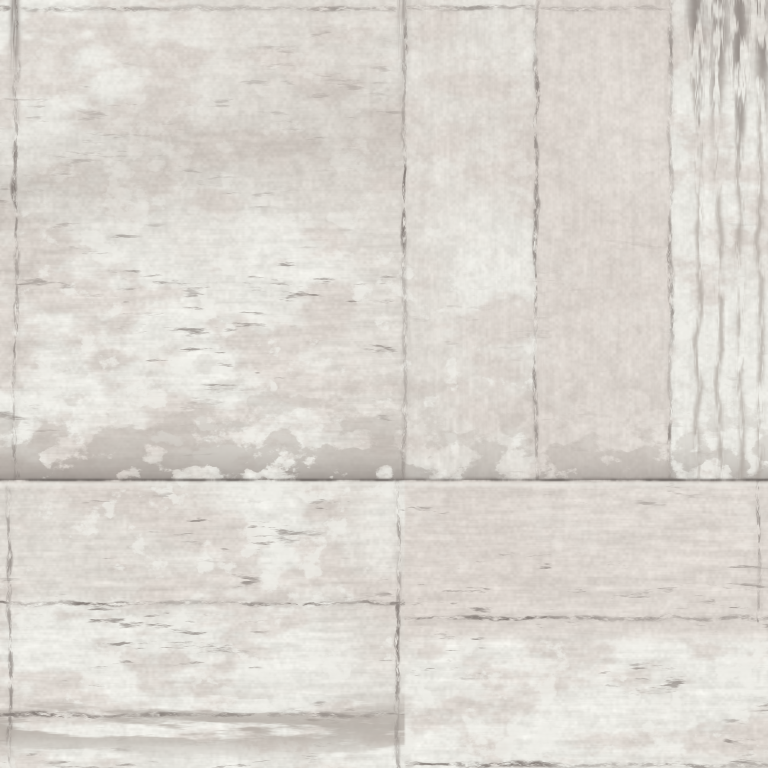
This texture is drawn by a three.js fragment shader. Its source:

```glsl
// Whitewashed, weathered wooden boards: upright panels over horizontal planks.
#define PALE vec3(0.92, 0.917, 0.893)
#define BASE vec3(0.872, 0.855, 0.828)
#define BLUSH vec3(0.845, 0.812, 0.785)
#define SHADE vec3(0.74, 0.71, 0.68)
#define SOOT vec3(0.53, 0.50, 0.48)
#define LEDGE 0.375
#define MID_SEAM 0.527
#define SEAM_WIDTH 0.0042
#define GRIME 0.85
#define TOOTH 0.075

varying vec2 vUv;

float hash(vec2 p) {
  vec3 q = fract(vec3(p.xyx) * 0.1031);
  q += dot(q, q.yzx + 33.33);
  return fract((q.x + q.y) * q.z);
}
float noise(vec2 p) {
  vec2 i = floor(p), f = fract(p);
  f = f * f * (3.0 - 2.0 * f);
  return mix(mix(hash(i), hash(i + vec2(1.0, 0.0)), f.x),
             mix(hash(i + vec2(0.0, 1.0)), hash(i + 1.0), f.x), f.y);
}
float fbm(vec2 p) {
  float sum = 0.0, amp = 0.5;
  for (int i = 0; i < 5; i++) {
    sum += amp * noise(p);
    p = mat2(1.6, 1.2, -1.2, 1.6) * p + 17.3;
    amp *= 0.54;
  }
  return sum * 0.92;
}
// Streaky noise that keeps its direction in every octave
float grain(vec2 p) {
  return 0.5 * noise(p) + 0.3 * noise(p * 2.1 + 9.0) + 0.2 * noise(p * 4.3 + 31.0);
}
float span(float v, float lo, float hi) {
  return smoothstep(lo - 0.002, lo + 0.002, v) * (1.0 - smoothstep(hi - 0.002, hi + 0.002, v));
}
// Bell-shaped falloff around zero
float bell(float d, float width) {
  return exp(-d * d / (width * width));
}
// Wandering crack, broken into flecks, with a faint worn halo
float seam(float d, float along, float seed) {
  d += (fbm(vec2(along * 24.0, seed)) - 0.48) * 0.009;
  float width = SEAM_WIDTH * (0.4 + 1.2 * noise(vec2(along * 45.0, seed + 5.0)));
  float depth = smoothstep(0.36, 0.68, fbm(vec2(along * 16.0, seed + 9.0)));
  float fleck = smoothstep(0.2, 0.7, grain(vec2(along * 90.0, d * 260.0 + seed * 7.0)));
  float core = 1.0 - smoothstep(width * 0.2, width, abs(d));
  return core * fleck * (0.3 + 0.7 * depth) + 0.16 * bell(d, 0.006) * fleck;
}

void main() {
  vec2 p = vUv;
  float upper = smoothstep(LEDGE - 0.001, LEDGE + 0.001, p.y), lower = 1.0 - upper;
  float right = smoothstep(MID_SEAM - 0.002, MID_SEAM + 0.002, p.x), left = 1.0 - right;
  float upright = upper * right;

  // Paint tone of each panel
  float clouds = fbm(p * 6.0 + 3.0);
  float patches = fbm(p * vec2(14.0, 26.0) + 40.0);
  float pink = upper * span(p.x, 0.698, 0.873) + lower * right * smoothstep(0.155, 0.18, p.y);
  float white = lower * (1.0 - smoothstep(0.16, 0.22, p.y)) + upper * smoothstep(0.87, 0.88, p.x);
  vec3 color = mix(BASE, PALE, smoothstep(0.36, 0.64, clouds + 0.1 * white));
  color = mix(color, BLUSH + 0.008, 0.75 * pink);
  color = mix(color, BLUSH, 0.7 * (1.0 - pink) * smoothstep(0.44, 0.62, patches - 0.04 * white));
  float haze = bell(p.y - 0.79 - 0.18 * (p.x - 0.25), 0.075);
  color = mix(color, SHADE, 0.5 * upper * left * haze * (0.3 + clouds));

  // Wood grain and fine tooth
  float across = grain(p * vec2(14.0, 150.0));
  float along = grain(p * vec2(160.0, 14.0));
  float smoothTop = upper * smoothstep(0.6, 0.8, p.y);
  color += (mix(across, along, upright) - 0.5) * mix(0.1, 0.05, max(smoothTop, upright));
  color += (noise(p * 240.0) - 0.5) * TOOTH * 0.55 + (fbm(p * 70.0) - 0.48) * TOOTH;

  // Chipped white paint and short dark scratches
  float chips = smoothstep(0.56, 0.68, fbm(p * vec2(34.0, 42.0) + 71.0) + 0.2 * (clouds - 0.5));
  color = mix(color, PALE + 0.02, 0.7 * chips * (1.0 - 0.75 * pink) * (1.0 - 0.6 * smoothTop));
  float scratch = smoothstep(0.62, 0.8, fbm(p * vec2(24.0, 130.0) + 55.0));
  scratch *= smoothstep(0.42, 0.6, fbm(p * vec2(7.0, 16.0) + 12.0)) * (1.0 - 0.6 * smoothTop);
  color = mix(color, SOOT, 0.7 * scratch * (1.0 - 0.8 * upright));

  // Grime gathered above the ledge and along the lowest left crack
  float rise = max(p.y - LEDGE, 0.0);
  float mottle = fbm(p * vec2(30.0, 42.0) + 8.0);
  float dirt = smoothstep(0.44, 0.56, mottle + 0.1 - rise * 1.3) * exp(-rise * 11.0);
  dirt = upper * max(dirt * mix(0.9, 0.65, right), exp(-rise * 90.0) * smoothstep(0.2, 0.6, mottle));
  float stain = bell(p.y - 0.055, 0.035) * smoothstep(0.42, 0.6, fbm(p * vec2(10.0, 60.0)));
  color = mix(color, mix(SHADE - 0.03, SOOT, exp(-rise * 50.0)), GRIME * dirt);
  color = mix(color, SHADE - 0.05, 0.75 * stain * lower * left);

  // Ragged upright streaks on the far right panel, darkest at the top
  for (int i = 0; i < 4; i++) {
    float k = float(i);
    float d = p.x - 0.909 - 0.027 * k + (fbm(vec2(p.y * 22.0, k * 9.0)) - 0.48) * 0.016;
    float top = smoothstep(0.8, 0.96, p.y + 0.14 * (noise(vec2(p.x * 80.0, k)) - 0.5));
    float worn = smoothstep(0.3, 0.62, grain(p * vec2(150.0, 26.0) + k));
    float streak = bell(d, mix(0.0045, 0.012, top)) * worn * mix(0.65, 0.9, top);
    color = mix(color, mix(SHADE - 0.06, SOOT + 0.04, top), upper * streak);
  }

  // Cracks between the boards
  float crack = upper * max(seam(p.x - 0.02, p.y, 1.0), seam(p.x - 0.698, p.y, 3.0) * 0.8);
  crack = max(crack, seam(p.x - MID_SEAM + 0.008 * lower, p.y, 2.0));
  crack = max(crack, upper * seam(p.x - 0.873, p.y, 4.0) * 0.8);
  crack = max(crack, lower * seam(p.x - 0.012, p.y, 5.0) * 0.7);
  crack = max(crack, seam(p.x - 0.988, p.y, 6.0) * span(p.y, 0.19, LEDGE) * 0.7);
  crack = max(crack, seam(p.y - 0.989, p.x, 7.0) * (1.0 - smoothstep(0.86, 0.88, p.x)) * 0.8);
  crack = max(crack, left * max(seam(p.y - 0.215, p.x, 8.0), seam(p.y - 0.069, p.x, 9.0)));
  crack = max(crack, right * max(seam(p.y - 0.195, p.x, 10.0), seam(p.y - 0.004, p.x, 11.0)));
  float gouge = bell(p.x - 0.019, 0.006) + bell(p.x - 0.525, 0.006);
  crack = max(crack, gouge * smoothstep(0.86, 0.96, p.y) * smoothstep(0.2, 0.7, along));
  color = mix(color, SOOT, 0.85 * crack);

  // Ledge line with a thin pale lip below it
  float ledge = bell(p.y - LEDGE, 0.002) * smoothstep(0.1, 0.7, fbm(vec2(p.x * 40.0, 4.0)));
  color = mix(color, SOOT * 0.8, 0.9 * ledge);
  color = mix(color, PALE, 0.5 * bell(p.y - LEDGE + 0.006, 0.0025));
  gl_FragColor = vec4(clamp(color, 0.0, 1.0), 1.0);
}
```
